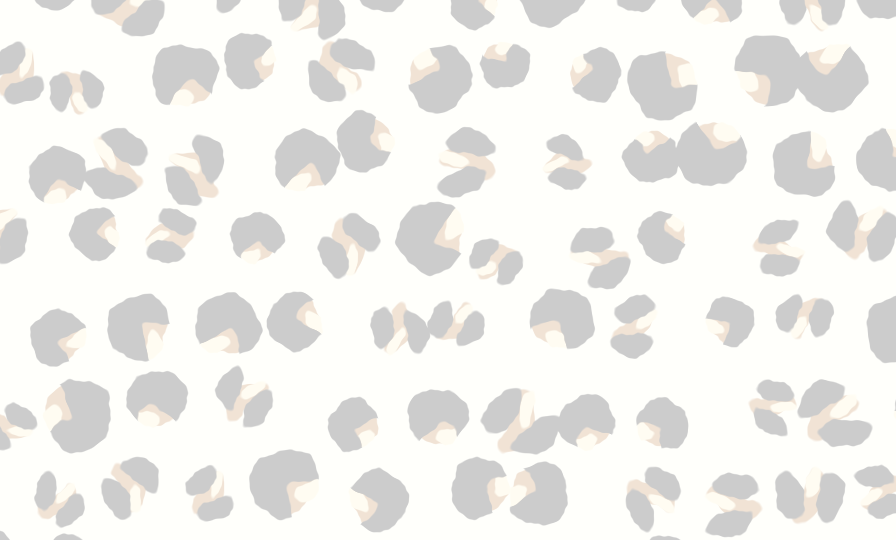
Write a WebGL 2 fragment shader that draws this pattern.

```glsl
#version 300 es
precision highp float;
// Scattered soft leopard spots: grey crescents and paired lobes around beige and cream hearts.

uniform vec2 u_resolution;
out vec4 fragColor;

const vec3 PAPER = vec3(1.0, 1.0, 0.985);
const vec3 GREY  = vec3(0.80, 0.80, 0.80);
const vec3 BEIGE = vec3(0.945, 0.89, 0.835);
const vec3 CREAM = vec3(1.0, 0.99, 0.95);

const float CELL = 0.157;         // spacing of spots, in canvas heights
const float JITTER = 0.42;        // scatter inside a cell
const float RADIUS_MIN = 0.046;
const float RADIUS_MAX = 0.068;
const float PAIR_SHARE = 0.47;    // share of spots made of two lobes
const float TAU = 6.2831853;

vec4 hash4(vec2 p) {
    vec4 q = fract(p.xyxy * vec4(0.1031, 0.1030, 0.0973, 0.1099));
    q += dot(q, q.wzxy + 33.33);
    return fract((q.xxyz + q.yzzw) * q.zywx);
}

mat2 rotation(float angle) {
    float c = cos(angle), s = sin(angle);
    return mat2(c, s, -s, c);
}

float ellipse(vec2 p, vec2 size) {
    return (length(p / size) - 1.0) * min(size.x, size.y);
}

// Layered sines turn clean shapes into brushed ones
vec2 brushWarp(vec2 p, vec2 phase) {
    p += 0.055 * sin(p.yx * 4.3 + phase);
    p += 0.022 * sin(p.yx * 10.0 + phase.yx * 1.7);
    return p + 0.009 * sin(p.yx * 23.0 + phase * 2.3);
}

// Each spot returns distances to its beige, cream and grey parts

// Disc with a rounded wedge bitten out towards +x
vec3 crescentSpot(vec2 p, vec2 phase) {
    float disc = ellipse(p, vec2(0.93, 1.0));
    vec2 q = p + vec2(0.0, 0.13 * sin(4.0 * p.x + phase.x));
    float bite = 0.77 * sqrt(q.y * q.y + 0.035) - 0.64 * (q.x + 0.08);
    float patchShape = ellipse(rotation(0.35) * (p - vec2(0.72, 0.34)), vec2(0.29, 0.5));
    float beige = max(disc + 0.06, bite - 0.03);
    float cream = max(max(disc, bite), patchShape);
    return vec3(beige, cream, max(disc, -bite));
}

// Two lobes on either side of a slanted bar
vec3 pairedSpot(vec2 p, vec2 phase) {
    float slant = 0.16 * sin(phase.x);
    vec2 upper = rotation(0.22) * (p - vec2(slant, 0.62));
    vec2 lower = rotation(-0.12) * (p + vec2(slant, 0.60));
    upper.y += 0.16 * upper.x * upper.x;
    lower.y -= 0.16 * lower.x * lower.x;
    float lobes = min(ellipse(upper, vec2(0.74, 0.40)),
                      ellipse(lower, vec2(0.72, 0.40)));
    vec2 bar = rotation(-0.35) * p;
    bar.y += 0.12 * sin(3.0 * bar.x + phase.y);
    float beige = ellipse(bar, vec2(0.88, 0.40));
    float cream = ellipse(rotation(-0.5) * (p - vec2(-0.45, -0.12)), vec2(0.48, 0.20));
    return vec3(beige, cream, lobes);
}

void paint(inout vec3 color, vec3 ink, float dist, float softness) {
    color = mix(color, ink, 1.0 - smoothstep(-softness, softness, dist));
}

void main() {
    vec2 uv = gl_FragCoord.xy / u_resolution.y;
    float pixel = 1.0 / u_resolution.y;
    vec2 grid = uv / CELL + 20.0;
    vec3 color = PAPER;

    // Visit nearby cells of a staggered, jittered grid
    for (int j = -1; j <= 1; j++) {
        float row = floor(grid.y) + float(j);
        float shift = 0.5 * mod(row, 2.0);
        for (int i = -1; i <= 1; i++) {
            vec2 id = vec2(floor(grid.x - shift) + float(i), row);
            vec4 place = hash4(id);
            vec4 look = hash4(id + 71.3);
            vec2 center = id + vec2(shift, 0.0) + 0.5 + JITTER * (place.xy - 0.5);
            float radius = mix(RADIUS_MIN, RADIUS_MAX, place.z);

            // Local frame: turned, mirrored at random and brushed
            vec2 p = rotation(TAU * place.w) * (grid - center) * CELL / radius;
            p.y *= look.x < 0.5 ? -1.0 : 1.0;
            vec2 phase = TAU * look.yz;
            p = brushWarp(p, phase);

            vec3 parts = look.w < PAIR_SHARE ? pairedSpot(p, phase) : crescentSpot(p, phase);
            float softness = 0.8 * pixel / radius;
            paint(color, BEIGE, parts.x, softness);
            paint(color, CREAM, parts.y, softness);
            paint(color, GREY, parts.z, softness);
        }
    }
    fragColor = vec4(color, 1.0);
}
```
